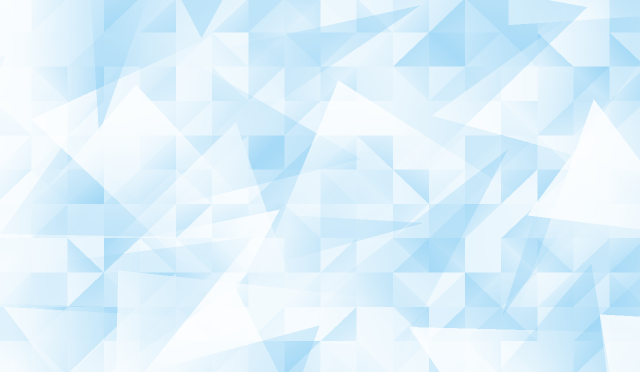
Write a Shadertoy shader that draws this background.

```glsl
// Pale blue mosaic of gradient triangles on a grid, crossed by large fading shards.
#define CELL vec2(0.0971, 0.0922)    // grid pitch in canvas heights
#define GRID_SHIFT vec2(0.085, 0.083)
#define SHARDS ivec2(7, 4)           // scattered shards across and up
#define FINE_DEPTH 0.40              // tint of the small triangles
#define COARSE_DEPTH 0.27            // tint of the large triangles
#define SHADE_DEPTH 0.20             // tint of the blue shards
#define LIGHT_POWER 0.88             // how far white shards clear the tint
#define MAX_DEPTH 0.50
#define TINT vec3(1.0, 0.42, 0.10)   // light taken away per unit of depth
#define SAMPLES 2                    // antialiasing samples per axis

float hash(vec2 p, float seed) {
    p += seed * vec2(37.3, 17.9);
    vec3 q = fract(p.xyx * 0.1031);
    q += dot(q, q.yzx + 33.33);
    return fract((q.x + q.y) * q.z);
}

// Grid cells, most of them split along a diagonal, each half with its own gradient.
float facets(vec2 p, vec2 size, float seed) {
    vec2 g = p / size;
    vec2 id = floor(g);
    vec2 f = g - id;
    float slant = hash(id, seed) < 0.35 ? f.x + f.y - 1.0 : f.x - f.y;
    float side = step(0.0, slant);
    float ramp = abs(slant);
    if (hash(id, seed + 1.0) < 0.25) {
        side = 0.0;
        ramp = f.x;
    }
    float tone = pow(hash(id, seed + 2.0 + side), 3.0);
    if (hash(id, seed + 4.0) < 0.5) ramp = 1.0 - ramp;
    return tone * mix(0.4, 1.0, ramp);
}

// Sharp-sided wedge, strongest at its apex and fading along its axis.
float wedge(vec2 p, float axis, float halfAngle, float reach) {
    vec2 dir = vec2(cos(axis), sin(axis));
    float along = dot(p, dir);
    float across = abs(dot(p, vec2(-dir.y, dir.x)));
    return step(across, along * tan(halfAngle)) * (1.0 - smoothstep(0.1 * reach, reach, along));
}

// Lays blue and white shards alternately over the given depth.
float addShards(vec2 p, float aspect, float depth) {
    for (int i = 0; i < SHARDS.x * SHARDS.y; i++) {
        vec2 id = vec2(i % SHARDS.x, i / SHARDS.x);
        vec2 jitter = vec2(hash(id, 21.0), hash(id, 22.0));
        vec2 apex = (id + jitter) / vec2(SHARDS) * vec2(aspect, 1.0);
        float turn = hash(id, 23.0) - 0.5;
        float spread = hash(id, 24.0);
        float reach = mix(0.35, 0.7, hash(id, 25.0));
        if (i % 2 == 0) {
            float light = wedge(p - apex, -0.75 + 4.0 * turn, mix(0.4, 0.8, spread), reach);
            depth *= 1.0 - LIGHT_POWER * light;
        } else {
            float flip = 3.14159 * step(0.5, hash(id, 26.0));
            depth += SHADE_DEPTH * wedge(p - apex, 0.8 + flip + 2.0 * turn, mix(0.12, 0.5, spread), reach);
        }
    }
    return depth;
}

vec3 mosaic(vec2 p, float aspect) {
    float u = p.x / aspect;

    // Soft wash made of layered sines
    float wash = 0.5 + 0.25 * sin(5.0 * p.x + 2.0 * sin(4.0 * p.y)) + 0.25 * sin(7.0 * p.y - 3.0 * p.x);
    float depth = 0.02 + 0.07 * wash;

    // Small and large triangles share the same grid lines
    vec2 q = p - GRID_SHIFT;
    depth += FINE_DEPTH * facets(q, CELL, 3.0) * mix(0.6, 1.2, wash);
    depth += COARSE_DEPTH * facets(q, 2.0 * CELL, 11.0);

    // Deeper blue to the right, nearly white to the left
    depth += 0.16 * smoothstep(0.82, 1.0, u);
    depth = addShards(p, aspect, depth);
    depth *= mix(0.2, 1.0, smoothstep(0.0, 0.18, u));

    // Soft limit on the darkest overlaps
    depth = 0.012 + MAX_DEPTH * (1.0 - exp(-depth / MAX_DEPTH));
    return 1.0 - depth * TINT;
}

void mainImage(out vec4 fragColor, in vec2 fragCoord) {
    float aspect = iResolution.x / iResolution.y;
    vec3 sum = vec3(0.0);
    for (int i = 0; i < SAMPLES * SAMPLES; i++) {
        vec2 offset = (vec2(i % SAMPLES, i / SAMPLES) + 0.5) / float(SAMPLES) - 0.5;
        sum += mosaic((fragCoord + offset) / iResolution.y, aspect);
    }
    fragColor = vec4(sum / float(SAMPLES * SAMPLES), 1.0);
}
```
